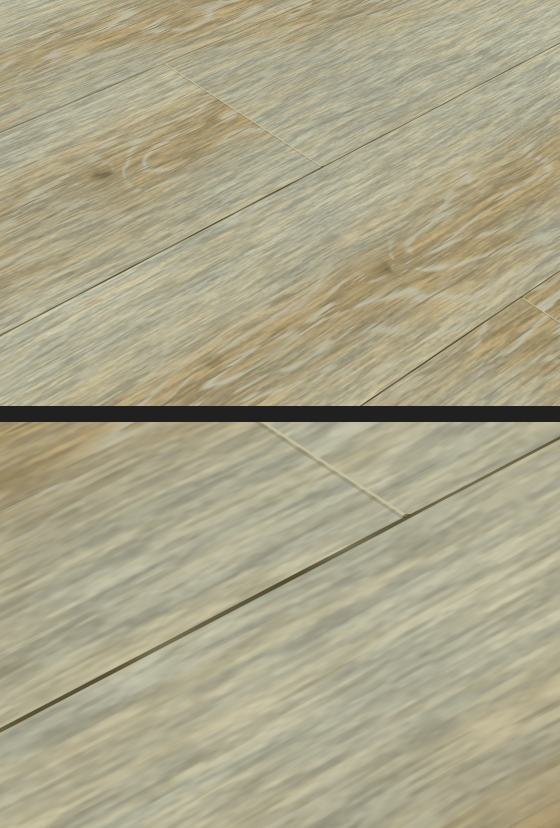
Top, the full canvas; bottom, a detail of the centre.
Reproduce this texture procedurally as a Shadertoy shader.

```glsl
// Pale limed-oak floorboards seen at an angle, with arched grain, knots and thin joints.
#define BOARD_LENGTH 5.2
#define SEAM_WIDTH 0.0017
#define JOINT_WIDTH 0.0010
#define RING_DENSITY 8.0
#define GRAIN_CONTRAST 0.22
#define CHALK_AMOUNT 0.75
#define TAN_AMOUNT 0.95

const vec3 SILVER = vec3(0.705, 0.705, 0.618);
const vec3 TAN    = vec3(0.645, 0.580, 0.430);
const vec3 CHALK  = vec3(0.765, 0.780, 0.725);
const vec3 UMBER  = vec3(0.470, 0.425, 0.300);
const vec3 GAP    = vec3(0.320, 0.290, 0.180);
const vec3 BEVEL  = vec3(0.780, 0.760, 0.620);

float hash(vec2 p) {
    vec3 h = fract(p.xyx * 0.1031);
    h += dot(h, h.yzx + 33.33);
    return fract((h.x + h.y) * h.z);
}

float noise(vec2 p) {
    vec2 cell = floor(p), f = fract(p);
    f = f * f * (3.0 - 2.0 * f);
    return mix(mix(hash(cell), hash(cell + vec2(1, 0)), f.x),
               mix(hash(cell + vec2(0, 1)), hash(cell + vec2(1, 1)), f.x), f.y);
}

float fbm(vec2 p) {
    float sum = 0.0, amp = 0.55;
    for (int i = 0; i < 3; i++) {
        sum += amp * noise(p);
        p = p * 2.1 + 7.3;
        amp *= 0.5;
    }
    return sum;
}

// Perspective: x runs along the boards, y counts board widths towards the viewer
vec2 floorCoord(vec2 p) {
    float alongSlope = (3.107 - p.y) / (p.x + 3.05);
    float acrossSlope = (2.768 - p.y) / (4.964 - p.x);
    return vec2(6.0 * (0.655 - alongSlope) / (alongSlope - 0.0424),
                (acrossSlope - 0.422) / (0.178 * acrossSlope + 0.0077));
}

// Smooth line of given half width; all lengths in canvas heights
float lineMask(float dist, float halfWidth) {
    float blur = 0.7 / iResolution.y;
    return 1.0 - smoothstep(halfWidth - blur, halfWidth + blur, abs(dist));
}

vec3 wood(vec2 q, float row, float board) {
    vec2 seed = 40.0 * vec2(hash(vec2(row, board) + 11.0), hash(vec2(board, row) + 23.0));
    float heart = fract(0.12 + 0.54 * row - 0.46 * board - 0.35 * row * board);

    // One knot per row, stepping along from row to row
    vec2 knot = vec2(mod(0.58 * row + 0.37, 2.15) - 1.3, heart - 0.08);
    vec2 toKnot = (q - knot) * vec2(1.0, 1.4);
    toKnot += 0.05 * (noise(q * 18.0 + seed) - 0.5);
    float bulge = exp(-dot(toKnot, toKnot) * 45.0);
    float core = exp(-dot(toKnot, toKnot) * 500.0);

    // Arched growth rings around the heart line
    float across = q.y - heart + 0.16 * (noise(q * vec2(0.9, 2.5) + seed) - 0.5);
    float rings = abs(across) * RING_DENSITY - q.x * 1.5
                + 2.2 * fbm(q * vec2(1.7, 5.0) + seed) + 1.3 * bulge;
    float ringLine = pow(0.5 + 0.5 * cos(6.2832 * rings), 5.0);
    float cloud = fbm(q * vec2(0.9, 2.2) + seed + 9.0);
    float figure = exp(-across * across * 12.0) * smoothstep(0.15, 0.6, cloud);

    // Streaks stretched along the board, slightly wavy
    vec2 g = q + vec2(0.0, 0.02 * noise(q * vec2(3.0, 6.0) + seed));
    float coarse = noise(g * vec2(1.6, 24.0) + seed);
    float fine = smoothstep(0.15, 0.85, noise(g * vec2(4.0, 68.0) + seed + 3.0));
    float hair = smoothstep(0.15, 0.85, noise(g * vec2(11.0, 140.0) + seed + 5.0));
    float speck = noise(g * vec2(45.0, 170.0) + seed + 8.0);

    float warmth = 0.12 + TAN_AMOUNT * figure + 0.4 * (coarse - 0.5) + 0.16 * (fine - 0.5);
    vec3 col = mix(SILVER, TAN, clamp(warmth, 0.0, 1.0));
    float grain = 0.35 * coarse + 0.5 * fine + 0.55 * hair + 0.4 * speck - 0.9;
    col *= 1.0 + GRAIN_CONTRAST * grain;
    col *= 0.93 + 0.16 * cloud;

    // Dark pores and chalky lime caught in the rings
    float pore = smoothstep(0.72, 0.92, noise(g * vec2(6.0, 95.0) + seed + 17.0));
    col = mix(col, UMBER, pore * (0.16 + 0.35 * figure));
    float lime = ringLine * figure * smoothstep(0.15, 0.55, 0.5 * (fine + hair));
    col = mix(col, CHALK, CHALK_AMOUNT * lime);

    col = mix(col, TAN * 0.95, 0.45 * bulge);
    return mix(col, UMBER * 0.9, core * (0.35 + 0.6 * hair));
}

void mainImage(out vec4 fragColor, in vec2 fragCoord) {
    vec2 q = floorCoord(fragCoord / iResolution.y);
    vec2 stepX = dFdx(q), stepY = dFdy(q);
    vec2 density = iResolution.y * sqrt(stepX * stepX + stepY * stepY);

    // Boards staggered by half a length in every other row
    float row = floor(q.y);
    float along = q.x / BOARD_LENGTH + 0.5 * row;
    float board = floor(along);
    vec3 col = wood(vec2(q.x, q.y - row), row, board);

    // Pale bevelled butt joints with a faint shadow
    float jointDist = (along - round(along)) * BOARD_LENGTH / density.x;
    col = mix(col, UMBER, 0.3 * lineMask(jointDist + 0.0028, 0.0012));
    col = mix(col, BEVEL, 0.85 * lineMask(jointDist, JOINT_WIDTH));

    // Long dark seams, fainter far away, uneven along their length
    float seamDist = (q.y - round(q.y)) / density.y;
    float wear = 0.65 + 0.4 * noise(vec2(q.x * 7.0, round(q.y) * 9.0));
    float halfWidth = SEAM_WIDTH * (1.0 - 0.35 * smoothstep(-0.1, 0.1, q.x));
    float strength = wear * mix(0.5, 1.0, smoothstep(0.0, 1.0, q.y));
    strength *= 1.0 - 0.15 * smoothstep(-0.1, 0.1, q.x);
    col = mix(col, BEVEL, 0.2 * lineMask(seamDist - 0.0035, 0.0012));
    col = mix(col, GAP, min(strength, 1.0) * lineMask(seamDist, halfWidth));

    // Open corner where joint meets seam
    float corner = length(vec2(jointDist, seamDist));
    col = mix(col, GAP, 0.7 * lineMask(corner, 0.0032) * step(0.5, q.y));

    fragColor = vec4(col, 1.0);
}
```
